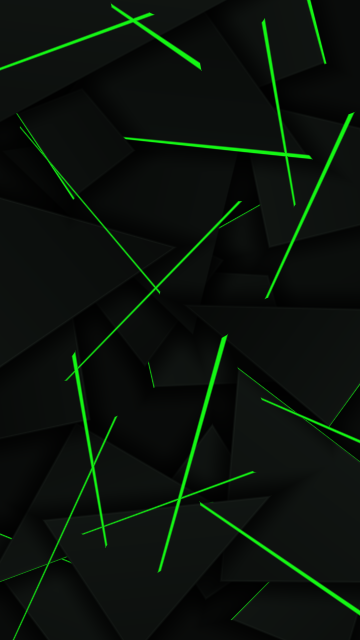
A Shadertoy shader for this background:

```glsl
// Overlapping dark angular plates with soft shadows, crossed by tapered neon green strokes.

const vec3 NEON = vec3(0.08, 0.97, 0.08);
const vec3 PLATE = vec3(0.054, 0.068, 0.059);
const vec3 FLOOR_TONE = vec3(0.036, 0.043, 0.038);
const vec3 RIM = vec3(0.040, 0.046, 0.040);
const float SOFT = 0.0028;          // edge softness, in canvas widths
const float SHADOW_REACH = 0.075;
const float SHADOW_DEPTH = 0.72;
const float THIN = 0.0010;          // half widths of the green lines
const float THICK = 0.0078;
const ivec2 PLATE_GRID = ivec2(3, 6);
const ivec2 STROKE_GRID = ivec2(3, 4);
const float TAU = 6.2831853;

// Preferred stroke directions, in radians
const float HEADING[8] = float[8](1.14, 1.74, -0.87, 0.35, 1.30, 0.80, -0.60, -0.41);

float hash(float id, float salt) {
    vec2 q = fract(vec2(id * 0.1031, salt * 0.1137) + vec2(0.37, 0.71));
    q += dot(q, q.yx + 33.33);
    return fract((q.x + q.y) * q.x * 91.7);
}

// Soft coverage of a signed distance
float fill(float d) {
    float s = max(SOFT, 0.7 / iResolution.x);
    return 1.0 - smoothstep(-s, s, d);
}

// Jittered centre of one grid cell
vec2 scatter(int i, ivec2 grid, float height, float salt) {
    float id = float(i);
    vec2 cell = vec2(i % grid.x, i / grid.x);
    vec2 jitter = vec2(hash(id, salt), hash(id, salt + 1.0));
    return (cell + mix(vec2(0.1), vec2(0.9), jitter)) / vec2(grid) * vec2(1.0, height);
}

// Draws one convex plate over the surface and the light already laid down
void addPlate(vec2 p, vec2 centre, float id, inout vec3 col, inout float light) {
    vec2 q = p - centre;
    int sides = hash(id, 3.0) < 0.6 ? 3 : 4;
    float turn = TAU * hash(id, 4.0);
    float radius = mix(0.11, 0.20, hash(id, 5.0));
    float d = -1.0, firstEdge = 0.0, along = 0.0;
    vec2 facing = vec2(0.0);

    for (int k = 0; k < sides; k++) {
        float salt = 10.0 + float(k);
        float a = turn + (float(k) + 0.35 * (hash(id, salt) - 0.5)) * TAU / float(sides);
        vec2 n = vec2(cos(a), sin(a));
        float edge = dot(q, n) - radius * mix(0.75, 1.3, hash(id, salt + 5.0));
        d = max(d, edge);
        if (k == 0) {
            firstEdge = edge;
            along = dot(q, vec2(-n.y, n.x)) / radius;
            facing = n;
        }
    }

    // Shadow cast on what lies below
    float shade = 1.0 - smoothstep(-0.01, SHADOW_REACH, d);
    col *= 1.0 - SHADOW_DEPTH * shade;

    // Plate face with a slow gradient and a faint rim
    float body = fill(d);
    float tone = mix(0.78, 1.08, hash(id, 6.0)) + 0.12 * dot(q, facing) / radius;
    float rim = fill(abs(d + 0.004) - 0.0008) * hash(id, 7.0);
    col = mix(col, PLATE * tone + RIM * rim, body);
    light *= 1.0 - body;

    // One glowing edge on some plates
    if (hash(id, 8.0) < 0.6) {
        float taper = mix(0.35, 1.0, smoothstep(-2.0, 2.0, along));
        float w = mix(THIN, THICK * 0.8, pow(hash(id, 9.0), 2.0)) * taper;
        light = max(light, fill(abs(firstEdge) - w) * fill(d - w));
    }
}

// Straight stroke whose width grows along its length
float stroke(vec2 p, vec2 centre, int i) {
    float id = float(i) + 40.0;
    float a = HEADING[(i * 3) % 8];
    vec2 dir = vec2(cos(a), sin(a));
    vec2 q = p - centre;
    float reach = mix(0.14, 0.36, hash(id, 23.0));
    float along = dot(q, dir);
    float across = dot(q, vec2(-dir.y, dir.x));
    float t = clamp(0.5 + 0.5 * along / reach, 0.0, 1.0);
    float w = mix(THIN * 2.0, THICK, hash(id, 24.0)) * mix(0.5, 1.0, t);
    return fill(max(abs(across) - w, abs(along + across) - reach));
}

void mainImage(out vec4 fragColor, in vec2 fragCoord) {
    vec2 p = fragCoord / iResolution.x;
    float height = iResolution.y / iResolution.x;
    vec3 col = FLOOR_TONE;
    float light = 0.0;

    // Plates, stacked in a shuffled order
    int plates = PLATE_GRID.x * PLATE_GRID.y;
    for (int i = 0; i < plates; i++) {
        int cell = (i * 7 + 4) % plates;
        addPlate(p, scatter(cell, PLATE_GRID, height, 1.0), float(cell), col, light);
    }

    // Loose strokes on top
    for (int i = 0; i < STROKE_GRID.x * STROKE_GRID.y; i++) {
        light = max(light, stroke(p, scatter(i, STROKE_GRID, height, 20.0), i));
    }

    fragColor = vec4(mix(col, NEON, light), 1.0);
}
```
